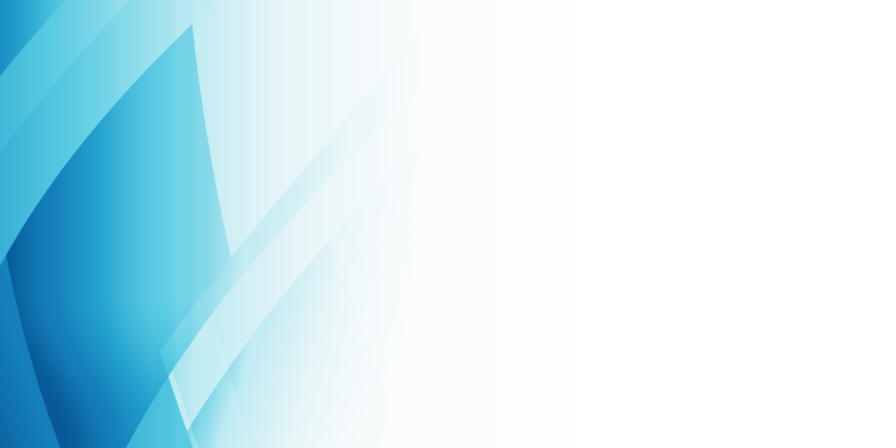
Give the GLSL for this background, as a WebGL 1 fragment shader.

```glsl
precision highp float;
uniform vec2 u_resolution;

const vec3 NAVY = vec3(0.03, 0.35, 0.60);
const vec3 BLUE = vec3(0.08, 0.50, 0.73);
const vec3 AZURE = vec3(0.14, 0.64, 0.81);
const vec3 CYAN = vec3(0.36, 0.80, 0.89);
const vec3 PALE = vec3(0.75, 0.92, 0.95);
const vec3 MIST = vec3(0.90, 0.96, 0.97);
const vec3 SNOW = vec3(0.98, 0.988, 0.992);

// Horizontal position of a parabolic edge at height y
float bend(float y, float start, float slope, float curve) {
  return start + y * (slope + curve * y);
}

// Soft mask: one where x lies right of the edge
float rightOf(float x, float edge, float blur) {
  return smoothstep(-blur, blur, x - edge);
}

float hash(float n) {
  n = fract(n * 0.1031);
  n *= n + 33.33;
  return fract(n * (n + n));
}

float noise(float x) {
  float cell = floor(x);
  return mix(hash(cell), hash(cell + 1.0), smoothstep(0.0, 1.0, x - cell));
}

// Tone scale from deep blue to white
vec3 ramp(float tone) {
  vec3 color = mix(NAVY, BLUE, smoothstep(0.0, 0.12, tone));
  color = mix(color, AZURE, clamp((tone - 0.12) / 0.10, 0.0, 1.0));
  color = mix(color, CYAN, clamp((tone - 0.22) / 0.12, 0.0, 1.0));
  color = mix(color, PALE, clamp((tone - 0.34) / 0.13, 0.0, 1.0));
  color = mix(color, MIST, clamp((tone - 0.47) / 0.21, 0.0, 1.0));
  color = mix(color, SNOW, clamp((tone - 0.68) / 0.25, 0.0, 1.0));
  return mix(color, vec3(1.0), smoothstep(0.95, 1.4, tone));
}

// Tone of all overlapping sheets at p, with x in 0..2 and y in 0..1
float sheets(vec2 p, float blur) {
  float x = p.x;
  float y = p.y;

  // Masks of the sweeping edges
  float upper = rightOf(x, bend(y - 0.406, 0.0, 0.541, 0.469), blur);
  float corner = rightOf(x, bend(y - 0.83, 0.0, 0.8, 0.4), blur);
  float lowerEdge = bend(y, 0.281, 0.534, 0.367);
  float lower = rightOf(x, lowerEdge, blur);
  float under = rightOf(x, bend(y, 0.395, 0.588, 0.313), blur);
  float left = rightOf(x, bend(y, 0.135, -0.378, 0.223), blur);
  float fold = rightOf(x, bend(y, 0.43, -0.34, 0.0), blur);

  // Deep blue lens
  float tone = x - 0.14 * (1.0 - smoothstep(0.0, 0.35, y));
  tone -= 0.07 * smoothstep(0.3, 0.5, x);

  // Pale panel on the right of the lens
  float panel = rightOf(x, bend(y - 0.427, 0.516, -0.228, 0.117), blur);
  panel *= 1.0 - rightOf(x, bend(y - 0.427, 0.516, 0.83, 0.0), blur);
  tone = mix(tone, x + 0.05, panel);

  // Thin veil along the lower arc
  float veil = rightOf(x, lowerEdge - 0.055, blur) * fold;
  tone += 0.035 * veil * (1.0 - smoothstep(0.2, 0.5, y));

  // Left sliver, upper band and top corner
  tone = mix(0.04 + 0.6 * x + 0.2 * y, tone, left);
  float band = 0.28 + 0.48 * x;
  band -= 0.02 * rightOf(x, bend(y - 0.66, 0.0, 0.75, 0.3), blur);
  tone = mix(band, tone, upper);
  tone = mix(0.16 + 1.2 * x, tone, corner);

  // Lower band, its folded tip and the glow beneath
  float glow = 0.38 + 1.5 * (x - 0.44) - 0.4 * y;
  glow += 0.04 * rightOf(x, bend(y - 0.458, 0.73, -0.4, 0.0), blur);
  float strip = mix(x + 0.02, glow, under);
  strip += 0.02 * (1.0 - rightOf(x, bend(y, 0.56, -0.29, 0.0), blur));
  strip += 0.04 * (1.0 - rightOf(x, bend(y, 0.443, -0.34, 0.0), blur));
  strip = mix(0.28 + 0.5 * (x - 0.3), strip, fold);
  tone = mix(tone, strip, lower);

  // Faint slanted ray
  float rayEdge = bend(y - 0.57, 0.797, -0.33, 0.0);
  float ray = rightOf(x, rayEdge, blur) * (1.0 - rightOf(x, rayEdge + 0.05, blur));
  tone += 0.03 * ray * under * smoothstep(0.25, 0.45, y);

  return mix(tone, x, smoothstep(0.7, 1.0, x));
}

void main() {
  vec2 p = gl_FragCoord.xy / u_resolution * vec2(2.0, 1.0);
  float tone = sheets(p, 1.0 / u_resolution.y);

  // Fine vertical streaks that fade toward the white side
  float streak = noise(p.x * 45.0) - 0.5;
  tone += 0.02 * streak * smoothstep(0.1, 0.4, p.x) * (1.0 - smoothstep(0.8, 1.1, p.x));

  gl_FragColor = vec4(ramp(tone), 1.0);
}
```
